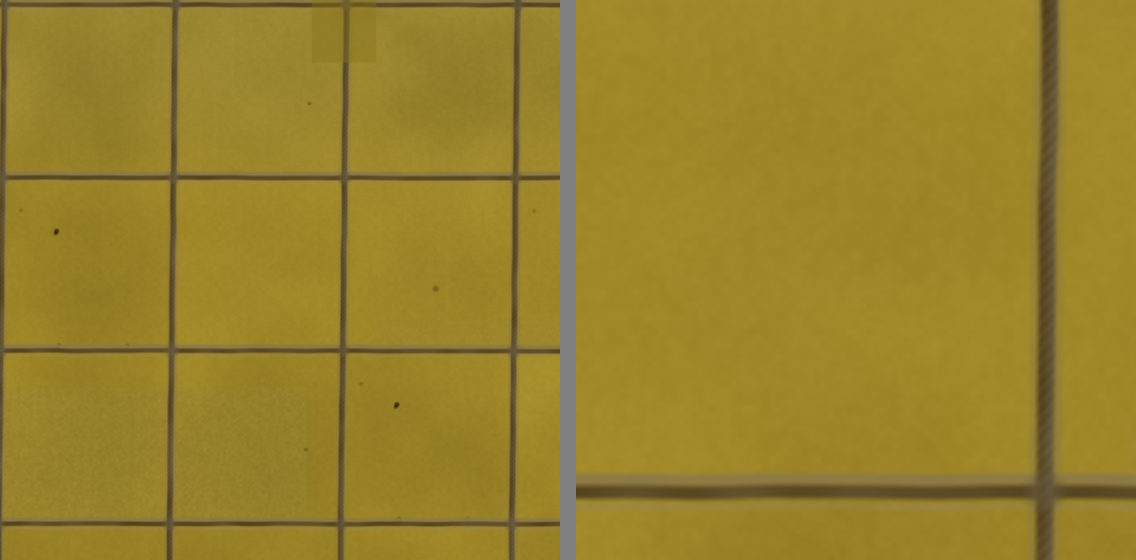
Left, the full canvas; right, a detail of the centre.
Give the GLSL for this pattern, as a three.js fragment shader.

```glsl
// Wall of square ochre glazed tiles, a little over three across and down,
// with slightly leaning brown grout. Signed distances to the nearest joint
// shape grout and rims; value noise, pinholes and faded blocks add wear.
varying vec2 vUv;

const vec2 TILE = vec2(0.3055, 0.309);
const vec3 OCHRE = vec3(0.602, 0.510, 0.148);
const vec3 DULL = vec3(0.592, 0.518, 0.198);
const vec3 DEEP = vec3(0.530, 0.450, 0.100);
const vec3 RIM = vec3(0.545, 0.475, 0.285);
const vec3 GROUT = vec3(0.355, 0.285, 0.140);
const vec3 CEMENT = vec3(0.385, 0.335, 0.230);
const vec3 PINHOLE = vec3(0.240, 0.170, 0.060);

float hash(vec2 p) {
  return fract(sin(dot(p, vec2(127.1, 311.7))) * 43758.5453);
}

float noise(vec2 p) {
  vec2 i = floor(p);
  vec2 f = fract(p);
  f = f * f * (3.0 - 2.0 * f);
  float low = mix(hash(i), hash(i + vec2(1.0, 0.0)), f.x);
  float high = mix(hash(i + vec2(0.0, 1.0)), hash(i + 1.0), f.x);
  return mix(low, high, f.y);
}

// Soft stripe of half width w around d = 0
float band(float d, float w, float soft) {
  return 1.0 - smoothstep(w - soft, w + soft, abs(d));
}

// Soft rectangle from corner lo to corner hi
float block(vec2 p, vec2 lo, vec2 hi) {
  vec2 d = abs(p - 0.5 * (lo + hi)) - 0.5 * (hi - lo);
  return 1.0 - smoothstep(-0.0015, 0.0015, max(d.x, d.y));
}

// Round mark at c in tile coordinates, radius in canvas units
float spot(vec2 local, vec2 c, float radius) {
  return 1.0 - smoothstep(0.2 * radius, radius, length((local - c) * TILE));
}

// Pinholes recur on certain tiles of the layout
float pinholes(vec2 local, vec2 cell) {
  float pitted = step(1.5, mod(cell.x - cell.y, 3.0)) * block(cell, vec2(-0.5), vec2(3.5, 1.5));
  float chipped = band(cell.x - 1.0, 0.5, 0.1) * (1.0 - mod(cell.y, 2.0));
  float stained = band(length(cell - vec2(2.0, 1.0)), 0.5, 0.1);
  float marks = pitted * 0.9 * spot(local, vec2(0.32, 0.69), 0.0070);
  marks += pitted * 0.6 * spot(local, vec2(0.313, 0.677), 0.0055);
  marks += pitted * 0.25 * spot(local, vec2(0.11, 0.81), 0.0060);
  marks += chipped * 0.35 * spot(local, vec2(0.79, 0.43), 0.0055);
  marks += stained * 0.40 * spot(local, vec2(0.54, 0.36), 0.0085);
  // Nubs of grout creeping over the lower edge
  marks += pitted * 0.6 * spot(local, vec2(0.34, 0.025), 0.0075);
  marks += pitted * 0.5 * spot(local, vec2(0.74, 0.025), 0.0070);
  return min(marks, 1.0);
}

vec3 glaze(vec2 uv, vec2 local, vec2 cell) {
  float cloud = noise(uv * 6.0 + 3.0) * 0.65 + noise(uv * 15.0) * 0.35;
  float fade = smoothstep(0.55, 0.95, uv.y) * 0.75;
  vec3 color = mix(OCHRE, DULL, clamp(fade + (cloud - 0.5) * 0.5, 0.0, 1.0));
  // Glaze pools darker in the middle and brightens toward the edges
  float pool = 1.0 - smoothstep(0.1, 0.6, length(local - vec2(0.55, 0.42)));
  float shade = (cloud - 0.5) * 0.14 - pool * 0.035 + 0.018;
  shade += (hash(cell + 5.0) - 0.5) * 0.04;
  float grain = noise(uv * 130.0) + noise(uv * 260.0) - 1.0;
  return color * (1.0 + shade) + grain * 0.014;
}

void main() {
  // Leaning grid and signed distance to the nearest joints
  vec2 origin = vec2(-0.003 + 0.011 * vUv.y, 0.065 - 0.001 * vUv.x);
  vec2 grid = (vUv - origin) / TILE;
  vec2 cell = floor(grid);
  vec2 local = fract(grid);
  vec2 d = (fract(grid + 0.5) - 0.5) * TILE;
  d.x += (noise(vec2(vUv.y * 22.0, floor(grid.x + 0.5))) - 0.5) * 0.0013;
  d.y += (noise(vec2(vUv.x * 22.0, floor(grid.y + 0.5) + 20.0)) - 0.5) * 0.0013;

  // Tile face with pinholes and two faded blocks
  vec3 color = glaze(vUv, local, cell);
  float faded = block(vUv, vec2(-0.1, 0.075), vec2(0.547, 0.308));
  faded += 0.6 * block(vUv, vec2(0.664, 0.372), vec2(1.1, 0.421));
  float speckle = noise(vUv * 210.0) - 0.5;
  color = mix(color, DULL + speckle * 0.06, 0.45 * faded);
  color = mix(color, PINHOLE, pinholes(local, cell));

  // Pale rims beside the joints, broken by noise
  float worn = 0.5 + 0.5 * noise(vUv * 40.0);
  float upperRim = band(d.y - 0.0070, 0.0040, 0.0025);
  float lowerRim = band(d.y + 0.0085, 0.0022, 0.0022);
  float sideRim = band(abs(d.x) - 0.0078, 0.0018, 0.0022);
  color = mix(color, RIM, upperRim * (0.5 + 0.5 * worn));
  color = mix(color, RIM + 0.05, lowerRim * worn * 0.55);
  color = mix(color, RIM, sideRim * worn * 0.65);

  // Grout: horizontal joints brown, upright ones with a cement edge
  float twill = sin((vUv.y - vUv.x) * 780.0) * 0.012;
  float patchy = (noise(vUv * 30.0) - 0.5) * 0.07;
  float crossing = 1.0 - smoothstep(0.006, 0.016, length(d));
  vec3 uprightColor = mix(GROUT, CEMENT, smoothstep(-0.002, 0.004, d.x)) + twill;
  color = mix(color, GROUT + patchy, band(d.y, 0.0040, 0.0025));
  color = mix(color, uprightColor + patchy, band(d.x, 0.0052, 0.0025));
  color = mix(color, CEMENT + 0.02, crossing * 0.5);

  // Olive stain lying over tile and joint alike
  float stain = block(vUv, vec2(0.557, 0.888), vec2(0.672, 1.1));
  color = mix(color, DEEP, stain * 0.4);

  gl_FragColor = vec4(color, 1.0);
}
```
